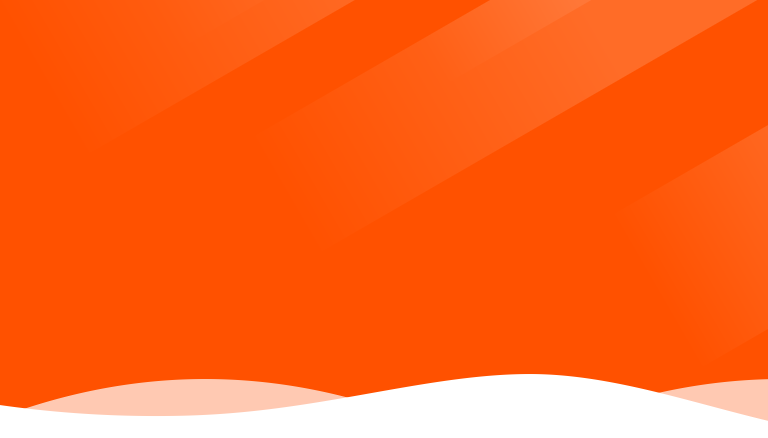
Give the GLSL for this background, as a WebGL 1 fragment shader.

```glsl
precision highp float;
// Orange backdrop with slanted fading light beams above pale hills and a white wave.

#define BASE_COLOR vec3(1.0, 0.318, 0.0)
#define HILL_COLOR vec3(1.0, 0.79, 0.70)
#define WAVE_COLOR vec3(1.0)
#define BEAM_DIR vec2(0.866, 0.5)
#define BEAM_ALPHA 0.152
#define BEAM_FADE 0.456
#define HILL_CREST vec2(0.267, 0.0768)
#define HILL_PERIOD 0.751
#define HILL_CURVE 0.70
#define WAVE_TROUGH vec2(0.202, 0.0286)
#define WAVE_CREST vec2(0.690, 0.0833)

uniform vec2 u_resolution;

// Antialiased coverage of a signed distance, positive inside.
float cover(float d) {
  return clamp(d * u_resolution.x + 0.5, 0.0, 1.0);
}

// Strip between two edges across b.y, brightening along b.x from start.
float beam(vec2 b, float upper, float lower, float start, float fade) {
  float strip = cover(b.y - upper) * cover(lower - b.y);
  return strip * clamp((b.x - start) / fade, 0.0, 1.0);
}

// Height of the repeated parabolic hills.
float hillHeight(float x) {
  float dx = mod(x - HILL_CREST.x + 0.5 * HILL_PERIOD, HILL_PERIOD) - 0.5 * HILL_PERIOD;
  return HILL_CREST.y - HILL_CURVE * dx * dx;
}

// Height of the wave: shallow left bank, long rise, then a fall past the crest.
float waveHeight(float x) {
  if (x < WAVE_TROUGH.x) {
    float bank = 1.0 - x / WAVE_TROUGH.x;
    return WAVE_TROUGH.y + 0.0143 * bank * bank;
  }
  if (x < WAVE_CREST.x) {
    float t = (x - WAVE_TROUGH.x) / (WAVE_CREST.x - WAVE_TROUGH.x);
    return mix(WAVE_TROUGH.y, WAVE_CREST.y, smoothstep(0.0, 1.0, pow(t, 1.15)));
  }
  return WAVE_CREST.y * (1.0 - smoothstep(0.0, 0.47, x - WAVE_CREST.x));
}

void main() {
  // Lengths are fractions of the canvas width.
  vec2 p = gl_FragCoord.xy / u_resolution.x;
  vec2 fromTop = p - vec2(0.0, u_resolution.y / u_resolution.x);

  // Beam space: x runs along the beams, y across them and downward.
  vec2 b = vec2(dot(fromTop, BEAM_DIR), dot(fromTop, vec2(BEAM_DIR.y, -BEAM_DIR.x)));

  // Three broad beams, two of them with a brighter inner strip.
  float light = BEAM_ALPHA * beam(b, -0.1, 0.231, -0.005, BEAM_FADE);
  light += BEAM_ALPHA * beam(b, 0.319, 0.493, 0.193, BEAM_FADE);
  light += BEAM_ALPHA * beam(b, 0.641, 0.871, 0.55, 0.28);
  light += 0.05 * beam(b, -0.1, 0.172, 0.17, 0.4);
  light += 0.08 * beam(b, 0.319, 0.385, 0.45, 0.25);
  vec3 color = mix(BASE_COLOR, vec3(1.0), light);

  // Hills behind, wave in front.
  color = mix(color, HILL_COLOR, cover(hillHeight(p.x) - p.y));
  color = mix(color, WAVE_COLOR, cover(waveHeight(p.x) - p.y));
  gl_FragColor = vec4(color, 1.0);
}
```
